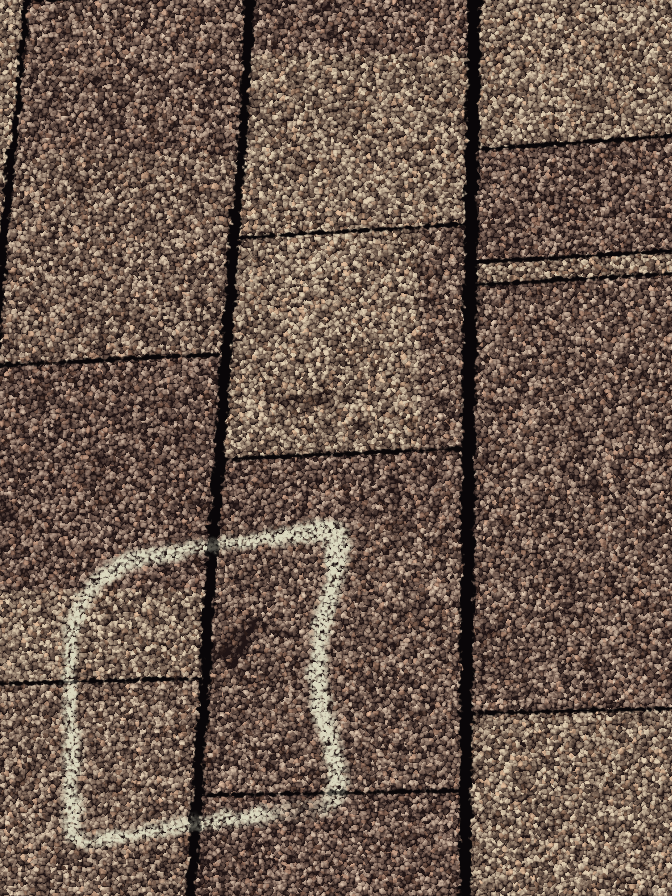
Reproduce this texture procedurally as a WebGL 1 fragment shader.

```glsl
precision highp float;

uniform vec2 u_resolution;

const vec3 SHADOW = vec3(0.12, 0.08, 0.08);
const vec3 BROWN = vec3(0.46, 0.38, 0.33);
const vec3 CREAM = vec3(0.88, 0.82, 0.72);
const vec3 RUST = vec3(0.62, 0.43, 0.32);
const vec3 SEAM = vec3(0.035, 0.025, 0.03);
const vec3 CHALK = vec3(0.86, 0.85, 0.75);
const float GRAINS = 215.0;

float hash(vec2 p) {
  vec3 q = fract(p.xyx * 0.1031);
  q += dot(q, q.yzx + 33.33);
  return fract((q.x + q.y) * q.z);
}

vec2 gradient(vec2 cell) {
  float angle = 6.2832 * hash(cell + 61.0);
  return vec2(cos(angle), sin(angle));
}

float gradientNoise(vec2 p) {
  vec2 i = floor(p);
  vec2 f = p - i;
  vec2 u = f * f * (3.0 - 2.0 * f);
  vec2 e = vec2(1.0, 0.0);
  float low = mix(dot(gradient(i), f), dot(gradient(i + e), f - e), u.x);
  float high = mix(dot(gradient(i + e.yx), f - e.yx), dot(gradient(i + 1.0), f - 1.0), u.x);
  return mix(low, high, u.y);
}

// Stone granules of mixed size: x = brightness offset, y = random hue, z = gap shadow
vec3 granules(vec2 p) {
  vec2 cell = floor(p);
  vec2 nearest = vec2(0.0);
  vec2 id = cell;
  float closest = 9.0;
  for (int j = -1; j <= 1; j++) {
    for (int i = -1; i <= 1; i++) {
      vec2 c = cell + vec2(float(i), float(j));
      vec2 d = p - c - vec2(hash(c + 7.0), hash(c + 143.0));
      float r = length(d) - 0.3 * hash(c + 31.0);
      if (r < closest) {
        closest = r;
        nearest = d;
        id = c;
      }
    }
  }
  float gap = smoothstep(0.12, 0.6, closest);
  float light = dot(nearest, vec2(-0.14, 0.28));
  return vec3(0.68 * (hash(id + 311.0) - 0.5) + light, hash(id + 523.0), gap);
}

float band(float d, float halfWidth, float soft) {
  return 1.0 - smoothstep(halfWidth - soft, halfWidth + soft, d);
}

// Vertical seams lean apart toward the bottom
float seamX(float index, float y) {
  return 0.028 + 0.251 * index - (1.0 - y) * (0.084 - 0.018 * index * index);
}

// Joints rise to the right, more steeply higher up
vec4 tilted(vec4 heights, float x) {
  return heights + mix(vec4(0.01), vec4(0.08), heights) * x;
}

float toneBelow(float y, vec4 edges, vec4 changes) {
  return dot(1.0 - smoothstep(edges - 0.003, edges + 0.003, vec4(y)), changes);
}

// One column of shingles: x = tone, y = distance to nearest joint
vec2 shingles(vec2 p, float topTone, vec4 joints, vec4 changes, vec4 laps, vec4 lapChanges) {
  vec4 lines = tilted(joints, p.x);
  vec4 gap = abs(p.y - lines);
  float tone = topTone + toneBelow(p.y, lines, changes) + toneBelow(p.y, laps, lapChanges);
  return vec2(tone, min(min(gap.x, gap.y), min(gap.z, gap.w)));
}

float roundedBox(vec2 p, vec2 halfSize, float radius) {
  vec2 q = abs(p) - halfSize + radius;
  return length(max(q, 0.0)) + min(max(q.x, q.y), 0.0) - radius;
}

// Hand-drawn loop with a wide upper-left bend and uneven pressure
float chalkLoop(vec2 p, float wobble, float pressure) {
  vec2 q = p - vec2(0.223, 0.234);
  q.y -= 0.15 * q.x;
  q.x += 0.012 * cos(q.y * 20.0) * smoothstep(0.0, 0.1, q.x);
  float radius = q.x < 0.0 && q.y > 0.0 ? 0.085 : 0.026;
  float d = abs(roundedBox(q, vec2(0.144, 0.154), radius) + wobble);
  float width = mix(0.008, 0.011, smoothstep(0.06, 0.13, q.x)) + 0.004 * pressure;
  float lift = band(length(q - vec2(0.10, -0.155)), 0.028, 0.02);
  return band(d, width, 0.006) * (1.0 - 0.75 * lift);
}

float smudge(vec2 p, vec2 center, vec2 size, float rough) {
  return 1.0 - smoothstep(0.4, 1.2, length((p - center) / size) + rough);
}

void main() {
  vec2 p = gl_FragCoord.xy / u_resolution.y;
  float pixel = 1.0 / u_resolution.y;
  float speck = gradientNoise(p * 290.0);
  float fine = gradientNoise(p * 150.0);
  float medium = gradientNoise(p * 38.0);
  float broad = gradientNoise(p * 9.0);

  // Columns and their courses
  vec2 shingle = vec2(0.58, 1.0);
  if (p.x > seamX(2.0, p.y)) {
    shingle = shingles(p - vec2(0.53, 0.0), 0.58, vec4(0.833, 0.707, 0.682, 0.204),
      vec4(-0.16, 0.16, -0.14, 0.14), vec4(-1.0), vec4(0.0));
  } else if (p.x > seamX(1.0, p.y)) {
    shingle = shingles(p - vec2(0.26, 0.0), 0.42, vec4(0.734, 0.488, 0.113, -1.0),
      vec4(0.01, -0.18, -0.04, 0.0), vec4(0.94, 0.414, -1.0, -1.0), vec4(0.16, 0.04, 0.0, 0.0));
    float strip = smoothstep(0.464, 0.472, p.x) * step(0.494, p.y) * step(p.y, 0.748);
    shingle.x -= 0.13 * strip;
  } else if (p.x > seamX(0.0, p.y)) {
    shingle = shingles(p, 0.44, vec4(0.996, 0.592, 0.237, -1.0),
      vec4(0.0, -0.11, -0.06, 0.0), vec4(0.83, 0.342, -1.0, -1.0), vec4(0.07, 0.17, 0.0, 0.0));
  }

  // Granules over the shingle tone, with worn dark spots
  vec3 grain = granules(p * GRAINS + 0.5 * vec2(fine, speck));
  float value = shingle.x + 0.05 + grain.x - 0.34 * grain.z + 0.22 * speck;
  value += 0.04 * broad + 0.05 * medium;
  value -= 0.36 * smudge(p, vec2(0.262, 0.281), vec2(0.030, 0.036), medium + 0.5 * fine);
  value -= 0.20 * smudge(p, vec2(0.345, 0.553), vec2(0.060, 0.010), 0.7 * medium);
  value = clamp(value, 0.0, 1.0);
  vec3 color = mix(SHADOW, BROWN, min(value * 2.0, 1.0));
  color = mix(color, CREAM, max(value * 2.0 - 1.0, 0.0));
  color = mix(color, RUST * (0.4 + value), 0.35 * smoothstep(0.80, 0.92, grain.y));
  color *= mix(vec3(1.02, 0.98, 0.99), vec3(1.0, 0.99, 0.97), smoothstep(0.38, 0.6, shingle.x));

  // Shadowed joints and seams with ragged granular edges
  float ragged = 0.0035 * fine + 0.002 * speck;
  float dark = band(shingle.y + ragged, 0.0021 + 0.0015 * medium, 1.2 * pixel);
  for (int i = 0; i < 3; i++) {
    float index = float(i);
    float course = hash(vec2(index + 3.0, floor(p.y * 6.0 + index * 0.4)));
    float halfWidth = 0.0032 + 0.0014 * index + 0.002 * course;
    float shift = 0.003 * (course - 0.5) + 0.003 * medium;
    float d = abs(p.x - seamX(index, p.y) + shift) + 1.5 * ragged;
    dark = max(dark, band(d, halfWidth, 1.3 * pixel));
  }
  color = mix(color, SEAM, dark);

  // Powdery chalk clings to the raised granules
  float chalk = chalkLoop(p, 0.006 * medium + 0.006 * fine, broad + medium);
  float cling = smoothstep(-0.6, 0.1, 0.6 * grain.x - 0.25 * grain.z + 0.6 * speck);
  color = mix(color, CHALK, chalk * cling * (1.0 - 0.6 * dark));

  gl_FragColor = vec4(color, 1.0);
}
```
